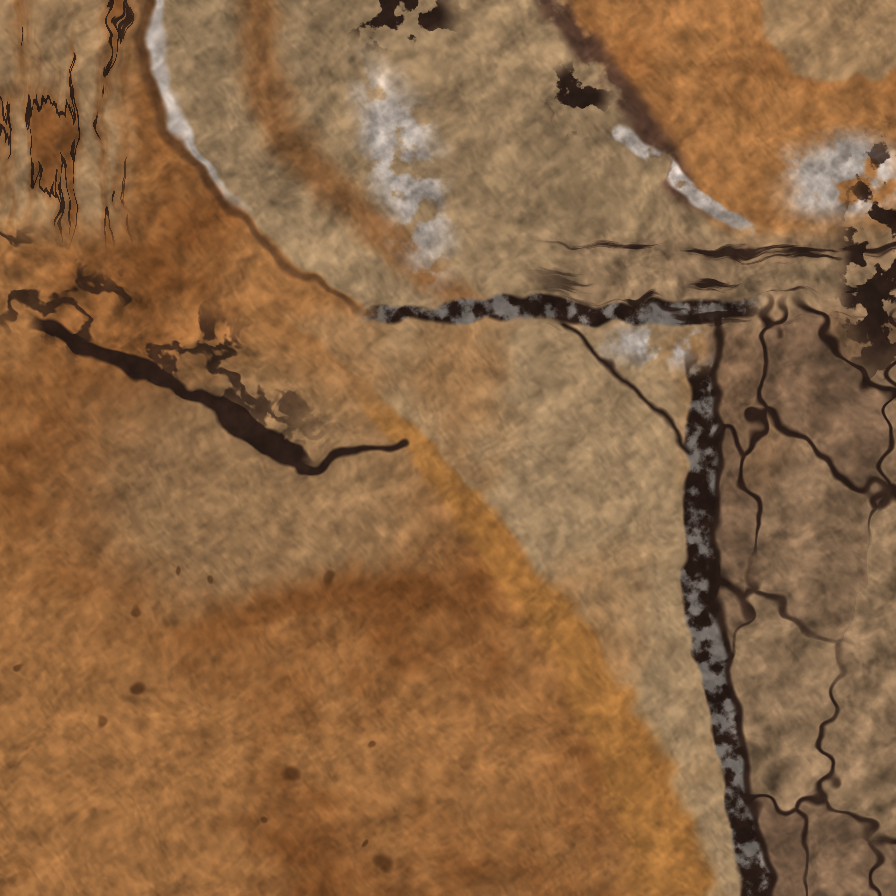
Reproduce this texture procedurally as a Shadertoy shader.

```glsl
#define RUST vec3(.47, .29, .15)
#define ORANGE vec3(.60, .41, .24)
#define TAN vec3(.61, .50, .37)
#define UMBER vec3(.44, .34, .26)
#define LICHEN vec3(.69, .64, .60)
#define SHADOW vec3(.15, .10, .08)
#define GRAIN .36
#define RELIEF 1.1
#define SOFT .003

float hash(vec2 p) {
  vec3 q = fract(p.xyx * .1031);
  q += dot(q, q.yzx + 33.33);
  return fract((q.x + q.y) * q.z);
}

float noise(vec2 p) {
  vec2 i = floor(p), f = fract(p);
  f *= f * (3. - 2. * f);
  return mix(mix(hash(i), hash(i + vec2(1, 0)), f.x),
             mix(hash(i + vec2(0, 1)), hash(i + 1.), f.x), f.y);
}

float fbm(vec2 p) {
  float sum = 0., amp = .52;
  for (int i = 0; i < 5; i++) {
    sum += amp * noise(p);
    p = mat2(1.6, 1.2, -1.2, 1.6) * p + 17.;
    amp *= .5;
  }
  return sum;
}

// Distance to the cell border and a random value per cell
vec2 plates(vec2 p) {
  float near = 9., next = 9., id = 0.;
  for (int k = 0; k < 9; k++) {
    vec2 c = floor(p) + vec2(k % 3 - 1, k / 3 - 1);
    float d = length(c + .15 + .7 * vec2(hash(c), hash(c + 57.)) - p);
    if (d < near) { next = near; near = d; id = hash(c + 19.); }
    else next = min(next, d);
  }
  return vec2(next - near, id);
}

float stroke(float d, float w) { return 1. - smoothstep(w - SOFT, w + SOFT, abs(d)); }
float over(float x, float a, float s) { return smoothstep(a - s, a + s, x); }
float span(float x, float a, float b, float s) { return over(x, a, s) * over(-x, -b, s); }
float blob(vec2 p, float x, float y, float w, float h) {
  return 1. - smoothstep(.5, 1.3, length((p - vec2(x, y)) / vec2(w, h)));
}
float segment(vec2 p, vec2 a, vec2 b) {
  p -= a;
  b -= a;
  return length(p - b * clamp(dot(p, b) / dot(b, b), 0., 1.));
}

void mainImage(out vec4 fragColor, in vec2 fragCoord) {
  vec2 uv = fragCoord / iResolution.xy;
  vec2 warp = vec2(fbm(uv * 9.), fbm(uv * 9. + 37.)) - .5;
  vec2 jag = vec2(noise(uv * 48. + 5.), noise(uv * 48. + 71.)) - .5;
  vec2 p = uv + .035 * warp + .011 * jag;
  float tone = fbm(uv * 6. + 11.), mottle = fbm(uv * 38.), speck = fbm(uv * 75.);
  float dark = 0., upper = over(p.y, .655, .015), lower = 1. - upper;

  // Smooth inner bark, worn above a wavy ledge
  vec3 warm = mix(RUST, ORANGE, smoothstep(.25, .65, mix(tone, mottle, .25)));
  vec3 pale = mix(TAN, ORANGE, .55 * smoothstep(.45, .7, tone)), col = warm;
  float ledge = p.y - .36 + 1.6 * (p.x - .41) * (p.x - .41);
  float worn = over(ledge, .01, .02) * blob(p, .29, .45, .22, .16);
  col = mix(col, TAN * .95, .65 * worn);
  col = mix(col, RUST * .9, .7 * span(p.x, .25, .53, .04) * span(ledge, -.028, 0., .008));

  // Pale central plate with a honey coloured rim
  float rim = p.x - .75 + .35 * pow(max(p.y, 0.) / .57, 1.6);
  float girth = .055 - .06 * p.y;
  col = mix(col, pale, over(rim, girth * .7, .008) * lower);
  float honey = (1. - smoothstep(.5, 1.1, abs(rim) / girth)) * over(-p.y, -.56, .03);
  col = mix(col, vec3(.63, .43, .22), .8 * honey);

  // Upper plates, bright flaking edge and fibrous corner
  float flake = p.x - .165 - .26 * pow(max(1. - p.y, 0.) / .35, 2.3);
  col = mix(col, TAN * (.8 + .3 * tone), upper * over(flake, .005, .005));
  col = mix(col, RUST, .65 * upper * span(flake, .1, .15, .02));
  col = mix(col, LICHEN, span(flake, 0., .013, .004) * over(p.y, .78, .04));
  dark += .45 * upper * span(flake, -.014, 0., .005);
  float corner = over(-p.x, -.15, .02) * over(p.y, .745, .025);
  float fibre = fbm(p * vec2(48, 6));
  col = mix(col, mix(RUST, TAN, smoothstep(.25, .6, fibre)), corner * .8);
  dark += .9 * corner * stroke(fibre - .36, .018);

  // Orange upper right with a worn oval and a bruised edge
  float slope = p.x - .62 - .72 * (1. - p.y);
  col = mix(col, warm * 1.05, over(slope, .005, .015) * over(p.y, .715, .025));
  float oval = length((p - vec2(.96, 1)) / vec2(.12, .1));
  col = mix(col, TAN, .8 * over(-oval, -.9, .05));
  float bruise = span(slope, -.025, .015, .012) * over(p.y, .77, .02);
  col = mix(col, SHADOW * 1.9, bruise * smoothstep(.3, .55, mottle) * .85);

  // Grey lichen crusts and black stains
  float crust = blob(p, .66 - .25 * p.y, .81, .045, .12) + blob(p, .94, .8, .075, .05);
  crust += stroke(segment(p, vec2(.69, .85), vec2(.84, .745)), .009);
  crust += blob(p, .73, .62, .07, .03) + blob(p, .98, .34, .05, .09);
  crust = min(crust, 1.) * smoothstep(.36, .52, mottle);
  col = mix(col, LICHEN * (.8 + .35 * speck), crust);
  float stain = blob(p, .45, .98, .06, .035) + blob(p, .64, .89, .035, .04);
  stain += blob(p, .99, .71, .05, .14);
  dark += stain * smoothstep(.49, .56, fbm(uv * 46.));

  // Broken bark on the right
  float rift = p.x - .783 - .06 * smoothstep(.35, 0., p.y);
  float broken = over(rift, .005, .005) * lower;
  vec2 cell = plates(mat2(9, 3.5, -1.5, 6) * (p + .02 * jag));
  col = mix(col, mix(UMBER, pale, cell.y * .7) * (.8 + .4 * mottle), broken);
  dark += broken * (1. - smoothstep(.015, .09, cell.x)) * smoothstep(.15, .4, tone);

  // Wrinkled fibres beside the horizontal seam
  float wrinkled = span(p.y, .64, .745, .015) * over(p.x, .62, .05);
  float strand = fbm(p * vec2(10, 75));
  col = mix(col, mix(UMBER, TAN, strand), wrinkled * .85);
  dark += .9 * wrinkled * (1. - smoothstep(.3, .42, strand));

  // Rugged shelf, deep fissures and a hairline crack
  float rugged = over(-p.x, -.33, .07) * span(p.y + .42 * p.x, .64, .75, .025);
  dark += .75 * rugged * (1. - smoothstep(.02, .06, abs(fbm(p * 17.) - .43)));
  float gap = .004 + .012 * noise(uv * 19.);
  dark += stroke(p.y - .66 + .5 * p.x, gap) * span(p.x, .045, .345, .012);
  dark += stroke(segment(p, vec2(.34, .48), vec2(.44, .51)), gap * .6);
  float seam = stroke(rift, .017) * over(-p.y, -.6, .02);
  seam = max(seam, stroke(p.y - .657, gap) * span(p.x, .42, .84, .02));
  col = mix(col, mix(SHADOW, LICHEN * .6, smoothstep(.38, .65, speck)), seam);
  dark += .9 * stroke(rift - .018, .004) * lower;
  dark += stroke(segment(p, vec2(.63, .64), vec2(.77, .5)), .0025);

  // Scattered resin spots
  for (float n = 0.; n < 12.; n++) {
    float size = mix(.004, .018, pow(hash(vec2(n, 13)), 3.));
    float spot = blob(p, .55 * hash(vec2(n, 3)), .38 * hash(vec2(n, 8)), size, size);
    col = mix(col, RUST * .6, .65 * spot);
  }

  // Raking light, fine fibres and crack shadows
  float rough = .45 + .5 * max(max(rugged, broken), wrinkled) + .2 * upper;
  float bump = fbm(p * 24.) - fbm(p * 24. + vec2(-.22, .25));
  vec2 turned = mat2(.8, -.6, .6, .8) * uv + .04 * warp;
  float hair = noise(turned * vec2(95, 210)) + noise(turned.yx * vec2(120, 260)) - 1.;
  col *= 1. + RELIEF * rough * bump + GRAIN * (.38 * hair + .8 * (speck - .5));
  col = mix(col, SHADOW * (.7 + .6 * speck), clamp(dark, 0., .95));
  fragColor = vec4(clamp(col, 0., 1.), 1);
}
```
